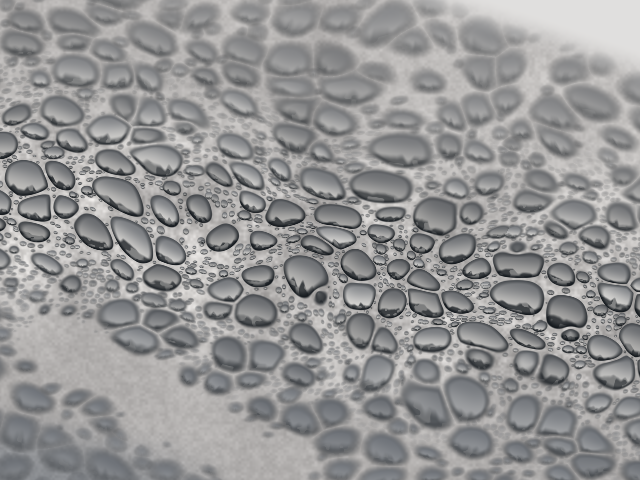
Write a Shadertoy shader that draws this texture.

```glsl
// Grey water drops beaded on a pale tilted surface, sharp only along a sloping band of focus.

const vec2  FOCUS_POINT = vec2(0.67, 0.46);
const float FOCUS_ANGLE = -0.207;
const float FOCUS_DEPTH = 0.045;   // half width of the sharp band
const float BLUR_RATE   = 0.046;   // defocus gained per unit of depth
const float FLATTENING  = 1.38;    // drops are wider than tall
const float LARGE_CELL  = 0.093;
const float SMALL_CELL  = 0.048;
const float DUST_CELL   = 0.016;
const float JITTER      = 0.72;
const float GAP         = 0.025;
const vec2  BARE_START  = vec2(-0.55, -0.17);
const vec2  BARE_END    = vec2(-0.05, -0.46);
const vec3  GROUND_DIM   = vec3(0.68, 0.67, 0.665);
const vec3  GROUND_LIGHT = vec3(0.89, 0.88, 0.87);
const vec3  GROUND_SHADE = vec3(0.55, 0.56, 0.575);
const vec3  CORNER_LIGHT = vec3(0.88, 0.875, 0.87);
const vec3  BODY_LIGHT   = vec3(0.76, 0.755, 0.745);
const vec3  BODY_DARK    = vec3(0.45, 0.46, 0.475);
const vec3  RIM_DARK     = vec3(0.05, 0.07, 0.09);
const vec3  NEAR_TINT    = vec3(0.42, 0.44, 0.47);
const vec3  FAR_TINT     = vec3(0.55, 0.55, 0.555);

float hash(vec2 p) {
    return fract(sin(dot(p, vec2(127.1, 311.7))) * 43758.5453);
}

vec2 hash2(vec2 p) {
    return vec2(hash(p), hash(p + 37.3));
}

float noise(vec2 p) {
    vec2 i = floor(p), f = fract(p);
    f = f * f * (3.0 - 2.0 * f);
    return mix(mix(hash(i), hash(i + vec2(1, 0)), f.x),
               mix(hash(i + vec2(0, 1)), hash(i + vec2(1, 1)), f.x), f.y);
}

float smoothMin(float a, float b, float k) {
    float h = max(k - abs(a - b), 0.0) / k;
    return min(a, b) - h * h * k * 0.25;
}

// Signed distance into the bright far corner
float cornerDistance(vec2 p) {
    return dot(p, vec2(0.322, 0.954)) - 0.60;
}

// How wet the surface is: 0 in the bare patch and the far corner
float wetness(vec2 q) {
    vec2 p = q / vec2(1.0, FLATTENING);
    vec2 along = BARE_END - BARE_START, v = p - BARE_START;
    float bare = length(v - along * clamp(dot(v, along) / dot(along, along), 0.0, 1.0));
    return smoothstep(0.04, 0.10, bare) * smoothstep(0.0, -0.05, cornerDistance(p));
}

// Packed drops in cell units: x = inside distance, yz = local position, w = id
vec4 largeDrops(vec2 q) {
    vec2 g = q / LARGE_CELL, cell = floor(g);
    float best = -1.0, second = -1.0;
    vec3 info = vec3(0);
    for (int y = -1; y <= 1; y++)
    for (int x = -1; x <= 1; x++) {
        vec2 id = cell + vec2(x, y);
        vec2 center = id + 0.5 + JITTER * (hash2(id) - 0.5);
        float kind = hash(id + 71.7);
        float radius = mix(0.28, 0.60, kind) * wetness(center * LARGE_CELL);
        if (radius < 0.1) continue;
        vec2 v = g - center;
        v.y += v.x * mix(-0.15, 0.45, hash(id + 5.9));   // each drop leans its own way
        float inside = radius - length(v);
        if (inside > best) {
            second = best;
            best = inside;
            info = vec3(v / radius, kind);
        } else second = max(second, inside);
    }
    return vec4(smoothMin(best, 0.5 * (best - second) - GAP, 0.16), info);
}

// Smaller drops, shrunk to fit the gaps between the large ones
vec4 fillDrops(vec2 q, float size, float seed) {
    vec2 g = q / size, cell = floor(g);
    vec4 drop = vec4(-1, 0, 0, 0);
    for (int y = -1; y <= 1; y++)
    for (int x = -1; x <= 1; x++) {
        vec2 id = cell + vec2(x, y);
        vec2 center = id + 0.5 + JITTER * (hash2(id + seed) - 0.5);
        float kind = hash(id + seed + 13.1);
        float wet = wetness(center * size);
        if (kind < 0.25 || wet < 0.3) continue;
        float room = -largeDrops(center * size).x * LARGE_CELL / size;
        float radius = min(mix(0.12, 0.52, kind) * wet, room - 0.02);
        if (radius < 0.1) continue;
        float inside = radius - length(g - center);
        if (inside > drop.x) drop = vec4(inside, (g - center) / radius, kind);
    }
    return drop;
}

// Grey dome with a dark rim, a ragged dark reflection below and a pale glint in it
vec3 shadeDrop(vec4 drop, float blur, float depth) {
    vec2 v = drop.yz;
    float sharp = 1.0 / (1.0 + 2.5 * blur);
    float ragged = noise(vec2(v.x * 5.0, drop.w * 90.0));
    vec3 color = mix(BODY_LIGHT, BODY_DARK, smoothstep(-0.7, 0.8, v.y + 0.2 * v.x));
    color *= 0.88 + 0.24 * fract(drop.w * 17.0);
    color = mix(color, NEAR_TINT, 0.65 * smoothstep(-0.08, -0.35, depth));
    color = mix(color, FAR_TINT, 0.6 * smoothstep(0.1, 0.45, depth));
    float soft = 0.07 + 1.5 * blur;
    float shade = smoothstep(soft, -soft, v.y + 0.62 - 0.34 * ragged + 0.14 * v.x);
    color = mix(color, RIM_DARK, 0.78 * sharp * sharp * shade);
    float glint = smoothstep(0.5, 0.7, noise(v * 5.0 + drop.w * 50.0));
    color = mix(color, BODY_LIGHT, 0.55 * sharp * sharp * sharp * shade * glint);
    float rim = 1.0 - smoothstep(0.0, 0.11 + 0.6 * blur, drop.x);
    float rimShare = mix(0.95, 0.45, smoothstep(-0.6, 0.8, v.y));
    return mix(color, RIM_DARK, rim * sharp * sharp * rimShare);
}

void paintDrops(inout vec3 color, vec4 drop, float blur, float depth) {
    float b = min(blur, 0.5);
    float fade = 1.0 - smoothstep(0.3, 1.0, blur);
    color *= 1.0 - 0.08 * fade * smoothstep(-0.15, 0.0, drop.x);
    color = mix(color, shadeDrop(drop, b, depth), fade * smoothstep(-0.7 * b, 1.2 * b, drop.x));
}

void mainImage(out vec4 fragColor, in vec2 fragCoord) {
    vec2 p = fragCoord / iResolution.y - FOCUS_POINT;
    float depth = dot(p, vec2(-sin(FOCUS_ANGLE), cos(FOCUS_ANGLE)));
    float blur = max(BLUR_RATE * max(abs(depth) - FOCUS_DEPTH, 0.0), 0.7 / iResolution.y);

    // Ground sheen, near shade and fine speckle
    float speckle = noise(p * 170.0) + noise(p * 80.0) - 1.0;
    vec3 color = mix(GROUND_DIM, GROUND_LIGHT, noise(p * 8.0 + 4.0));
    color = mix(color, GROUND_DIM, 0.8 * smoothstep(-0.12, -0.35, depth));
    color = mix(color, GROUND_DIM, 0.5 * smoothstep(0.1, 0.4, depth));
    color = mix(color, GROUND_SHADE, smoothstep(-0.40, -0.56, depth) * smoothstep(-0.1, -0.45, p.x));
    color += mix(0.12, 0.05, smoothstep(0.05, 0.3, abs(depth))) * speckle;

    // Drops from the finest to the largest, on a warped grid with wobbly outlines
    vec2 q = p * vec2(1.0, FLATTENING);
    q += 0.07 * (vec2(noise(q * 4.0 + 9.0), noise(q * 4.0 + 77.0)) - 0.5);
    q += 0.014 * (vec2(noise(q * 18.0), noise(q * 18.0 + 51.0)) - 0.5);
    paintDrops(color, fillDrops(q, DUST_CELL, 5.0), blur / DUST_CELL, depth);
    paintDrops(color, fillDrops(q, SMALL_CELL, 19.0), blur / SMALL_CELL, depth);
    paintDrops(color, largeDrops(q), blur / LARGE_CELL, depth);

    // Bright out-of-focus corner
    color = mix(color, CORNER_LIGHT, smoothstep(-0.05, 0.03, cornerDistance(p)));
    fragColor = vec4(clamp(color, 0.0, 1.0), 1.0);
}
```
